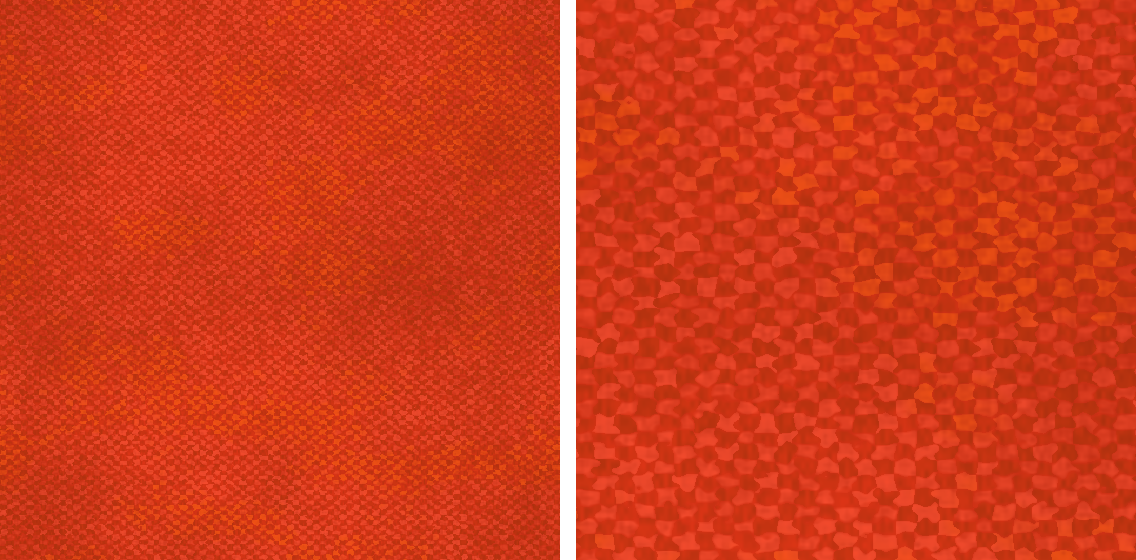
Left, the full canvas; right, a detail of the centre.
Reproduce this texture procedurally as a three.js fragment shader.

```glsl
// Red-orange plain-weave cloth with uneven yarns, fine fibres and faded patches.
varying vec2 vUv;

const vec2 THREADS = vec2(84.0, 112.0); // even counts keep the weave seamless
const vec3 MID_RED = vec3(0.80, 0.19, 0.08);
const vec3 DARK_RUST = vec3(0.73, 0.20, 0.06);
const vec3 LIGHT_CORAL = vec3(0.89, 0.27, 0.16);
const vec3 WARM_ORANGE = vec3(0.89, 0.30, 0.06);

float hash(vec2 p, float seed) {
  vec3 q = fract(vec3(p.xyx + seed) * vec3(0.1031, 0.1030, 0.0973));
  q += dot(q, q.yzx + 33.33);
  return fract((q.x + q.y) * q.z);
}

// Value noise that wraps over the unit square
float tileNoise(vec2 uv, vec2 cells, float seed) {
  vec2 p = uv * cells;
  vec2 i = floor(p);
  vec2 f = fract(p);
  f = f * f * (3.0 - 2.0 * f);
  vec2 a = mod(i, cells);
  vec2 b = mod(i + 1.0, cells);
  float low = mix(hash(a, seed), hash(vec2(b.x, a.y), seed), f.x);
  float high = mix(hash(vec2(a.x, b.y), seed), hash(b, seed), f.x);
  return mix(low, high, f.y);
}

float cloudNoise(vec2 uv, vec2 cells, float seed) {
  float sum = 0.0;
  float weight = 0.5;
  for (int i = 0; i < 4; i++) {
    sum += weight * tileNoise(uv, cells, seed + float(i) * 7.0);
    cells *= 2.0;
    weight *= 0.5;
  }
  return sum / 0.9375;
}

// Soft rounded block where one yarn passes over another
float yarnBlock(vec2 p, vec2 halfSize, float corner, float softness) {
  vec2 d = abs(p) - halfSize + corner;
  float dist = length(max(d, 0.0)) + min(max(d.x, d.y), 0.0) - corner;
  return 1.0 - smoothstep(-softness, softness, dist);
}

void main() {
  // Ragged yarn edges
  vec2 wobble = vec2(tileNoise(vUv, vec2(170.0, 220.0), 11.0),
                     tileNoise(vUv, vec2(170.0, 220.0), 23.0)) - 0.5;
  vec2 weave = vUv * THREADS + wobble * 0.55;
  vec2 cell = mod(floor(weave), THREADS);
  vec2 local = fract(weave) - 0.5;
  float isWeft = mod(cell.x + cell.y, 2.0);
  float variation = hash(cell, 5.0);

  // Broad fading and fine fibres along each yarn
  float fade = cloudNoise(vUv, vec2(4.0, 4.0), 41.0) - 0.5;
  float patches = cloudNoise(vUv, vec2(7.0, 12.0), 67.0);
  float across = tileNoise(vUv, vec2(170.0, 400.0), 83.0) - 0.5;
  float upright = tileNoise(vUv, vec2(380.0, 190.0), 97.0) - 0.5;
  float fibre = mix(upright, across * 0.5 + upright * 0.5, isWeft);

  // Crossing blocks: pale weft, dark warp, mid red between
  vec2 halfSize = vec2(0.50, 0.46) + (variation - 0.5) * 0.14;
  float block = yarnBlock(local, halfSize, 0.18, 0.13);
  float orange = smoothstep(0.52, 0.70, patches + (variation - 0.5) * 0.18);
  vec3 weft = mix(LIGHT_CORAL, WARM_ORANGE, orange * 0.85);
  float weftCover = clamp(0.72 + fade * 1.1 + (variation - 0.5) * 0.5 + fibre * 0.7, 0.0, 1.0);
  float warpCover = clamp(0.78 - fade * 1.4 + (variation - 0.5) * 0.4 - fibre * 0.6, 0.0, 1.0);
  vec3 weftColor = mix(MID_RED, weft, block * weftCover);
  vec3 warpColor = mix(MID_RED, DARK_RUST, block * warpCover);
  vec3 color = mix(warpColor, weftColor, isWeft);

  // Worn tone and fibre relief
  color *= 1.0 + fade * 0.13 + fibre * 0.09;
  gl_FragColor = vec4(clamp(color, 0.0, 1.0), 1.0);
}
```
